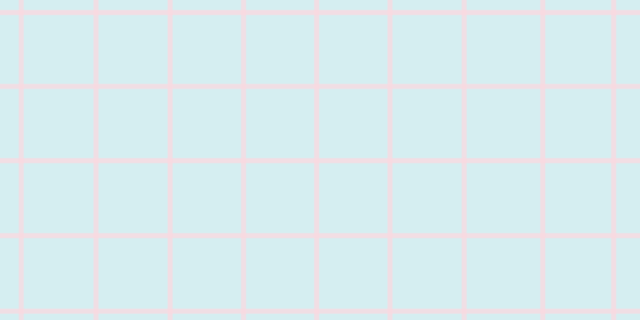
Write a Shadertoy shader that draws this pattern.

```glsl
// A pale blue ground ruled with a square grid of soft pink lines.
// Each axis finds its nearest line, which drifts a little off the even pitch;
// the lines are translucent, so crossings come out pinker.

const vec3 GROUND = vec3(0.837, 0.933, 0.945);
const vec3 INK = vec3(0.980, 0.850, 0.878);

// Lengths are in canvas heights.
const vec2 FIRST_LINE = vec2(0.0664, 0.0275);
const vec2 PITCH = vec2(0.2311, 0.2337);
const float HALF_WIDTH = 0.0078;
const float SOFTNESS = 0.0030;

// Uneven ruling: a slow drift, and one upright that slips to the right.
const float DRIFT = 0.0032;
const float DRIFT_PERIOD = 7.0;
const float SLIP_INDEX = 7.0;
const float SLIP = 0.0120;

const float OPACITY = 0.76;
const float OPACITY_VARIATION = 0.10;
const float TAU = 6.28319;

float hash(vec2 p) {
    return fract(sin(dot(p, vec2(127.1, 311.7))) * 43758.5453);
}

// Ink coverage of the line nearest to x; axis is 0 for uprights, 1 for levels.
float lineCoverage(float x, float first, float pitch, float axis, float pixel) {
    float index = floor((x - first) / pitch + 0.5);
    float center = first + index * pitch + DRIFT * sin(index * TAU / DRIFT_PERIOD);
    if (axis < 0.5 && index == SLIP_INDEX) center += SLIP;

    float blur = max(SOFTNESS, 0.75 * pixel);
    float dist = abs(x - center);
    float shape = 1.0 - smoothstep(HALF_WIDTH - blur, HALF_WIDTH + blur, dist);
    float strength = OPACITY + OPACITY_VARIATION * (hash(vec2(index, axis)) - 0.5);
    return shape * strength;
}

void mainImage(out vec4 fragColor, in vec2 fragCoord) {
    float pixel = 1.0 / iResolution.y;
    vec2 p = fragCoord * pixel;

    float upright = lineCoverage(p.x, FIRST_LINE.x, PITCH.x, 0.0, pixel);
    float level = lineCoverage(p.y, FIRST_LINE.y, PITCH.y, 1.0, pixel);

    // Layer the two translucent sets of lines.
    vec3 color = mix(GROUND, INK, upright);
    color = mix(color, INK, level);
    fragColor = vec4(color, 1.0);
}
```
